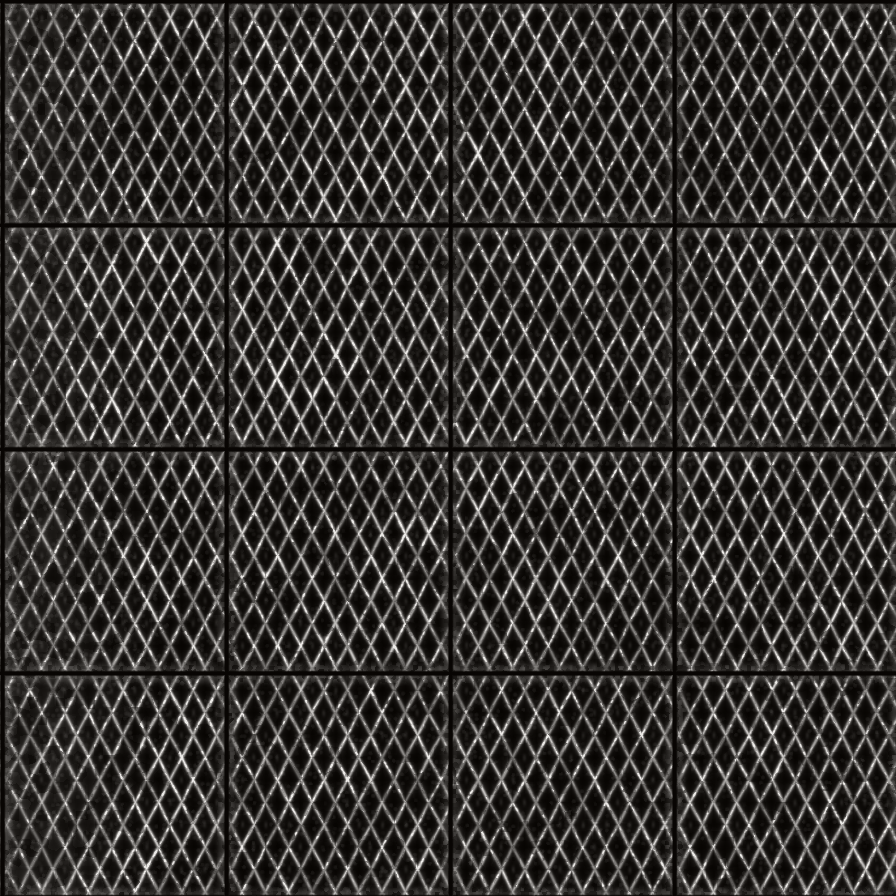
Write a WebGL 2 fragment shader that draws this texture.

```glsl
#version 300 es
precision highp float;
// Worn black tiles, four by four, each etched with a pale diamond lattice.

uniform vec2 u_resolution;
out vec4 fragColor;

vec2 hash2(vec2 p) {
    vec3 q = fract(p.xyx * vec3(0.1031, 0.1030, 0.0973));
    q += dot(q, q.yzx + 33.33);
    return fract((q.xx + q.yz) * q.zy);
}

// Cellular noise: distance to the nearest point, and that point's random value.
vec2 cellular(vec2 p) {
    vec2 cell = floor(p);
    vec2 nearest = vec2(9.0, 0.0);
    for (int j = -1; j <= 1; j++) {
        for (int i = -1; i <= 1; i++) {
            vec2 c = cell + vec2(i, j);
            vec2 r = hash2(c + 17.0);
            float d = length(c + 0.15 + 0.7 * r - p);
            if (d < nearest.x) nearest = vec2(d, hash2(c + 71.0).x);
        }
    }
    return nearest;
}

// Broad, uneven wear between -1 and 1.
float wear(vec2 p) {
    return (sin(p.x * 7.0 + 2.0 * sin(p.y * 5.0)) + sin(p.y * 11.0 - p.x * 4.0)
          + sin(p.x * 17.0 + p.y * 13.0)) / 3.0;
}

void main() {
    vec2 uv = gl_FragCoord.xy / u_resolution;

    // Tile grid
    vec2 grid = uv * 4.0 - vec2(0.012, -0.006);
    vec2 id = floor(grid);
    vec2 p = fract(grid);
    vec2 seed = hash2(id + 5.0);
    vec2 border = min(p, 1.0 - p);
    float edge = min(border.x, border.y);

    // Grain and blotches
    vec2 grain = cellular(uv * 210.0);
    vec2 blotch = cellular(uv * 95.0 + 40.0);

    // Diamond lattice with a slight hand-made wobble and ragged lines
    vec2 w = p + 0.0015 * sin(grid.yx * vec2(31.0, 27.0) + seed * 6.3);
    w = w * vec2(9.6, 5.0) - vec2(0.67, 0.12);
    vec2 lattice = vec2(w.x + w.y, w.x - w.y);
    vec2 toLine = abs(fract(lattice + 0.5) - 0.5);
    float line = abs(min(toLine.x, toLine.y) + 0.05 * (grain.y - 0.5));

    // Uneven print strength
    float strength = 0.95 + 0.16 * wear(grid + seed * 9.0) + 0.14 * (seed.x - 0.5);
    strength *= mix(0.74, 1.04, smoothstep(0.0, 0.75, uv.x * 4.0));
    strength *= 0.68 + 0.58 * blotch.y;

    // Thin core with a soft smudge around it
    float core = exp(-pow(line / 0.082, 2.0));
    float smudge = exp(-line / 0.15);
    float tone = 0.015 + strength * (0.48 * core + 0.19 * smudge);
    tone *= 0.72 + 0.56 * grain.y;

    // Bright flecks, mostly along the lines
    float fleck = smoothstep(0.76, 0.92, grain.y) * (1.0 - smoothstep(0.2, 0.7, grain.x));
    tone += fleck * (0.36 * core + 0.05);
    float chip = step(0.98, blotch.y) * (1.0 - smoothstep(0.1, 0.45, blotch.x));
    tone += 0.4 * chip * grain.y * smudge;

    // Faint dots at some diamond centres
    float dotMark = step(0.6, hash2(floor(lattice) + id * 23.0).y);
    tone += 0.1 * dotMark * exp(-pow(length(fract(lattice) - 0.5) / 0.12, 2.0));

    // Dusty rims, and dust over the left column
    float rim = smoothstep(0.06, 0.015, edge);
    tone = mix(tone, 0.1 + 0.24 * grain.y + 0.35 * tone, 0.65 * rim);
    tone += 0.07 * (1.0 - smoothstep(0.0, 0.2, uv.x)) * (0.4 + blotch.y);

    // Dark joints
    float joint = 1.0 - smoothstep(0.005, 0.016, edge);
    tone = mix(tone, 0.02, joint);

    vec3 warmTint = vec3(0.01, 0.0, -0.01);
    fragColor = vec4(clamp(vec3(min(tone, 0.92)) + warmTint, 0.0, 1.0), 1.0);
}
```
